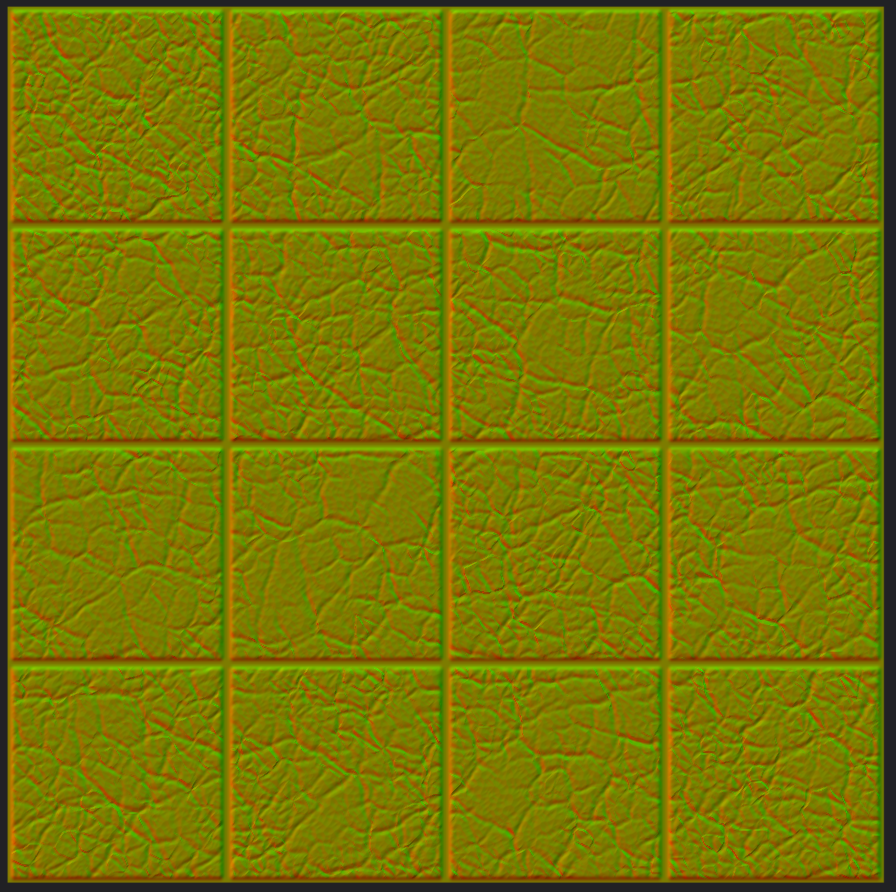
Give the GLSL for this texture map, as a Shadertoy shader.

```glsl
// Red-green slope map of a four by four grid of bevelled, cracked stone tiles.

vec2 hash2(vec2 p) {
    return fract(sin(vec2(dot(p, vec2(127.1, 311.7)), dot(p, vec2(269.5, 183.3)))) * 4375.85);
}

// Cellular noise: x = distance to nearest point, y = distance to cell border.
vec2 cellular(vec2 p, float seed) {
    vec2 base = floor(p), nearest = vec2(9.0), second = vec2(9.5);
    for (int j = -1; j <= 1; j++)
    for (int i = -1; i <= 1; i++) {
        vec2 cell = base + vec2(i, j);
        vec2 offset = cell + hash2(cell + seed) - p;
        float d = dot(offset, offset);
        if (d < dot(nearest, nearest)) {
            second = nearest;
            nearest = offset;
        } else if (d < dot(second, second)) {
            second = offset;
        }
    }
    return vec2(length(nearest), dot(0.5 * (nearest + second), normalize(second - nearest)));
}

// Surface height inside one tile, p in 0..1.
float stoneHeight(vec2 p, float seed, vec2 traits) {
    // Wobble the crack paths with layered sines
    vec2 q = p + 0.02 * sin(8.0 * p.yx + seed)
               + 0.005 * sin(37.0 * p.yx + 2.0 * seed + 9.0 * p)
               + 0.002 * sin(83.0 * p.yx + seed);

    // Damage gathers along the rim and in a few patches
    vec2 inset = min(p, 1.0 - p);
    float rim = 1.0 - smoothstep(0.02, 0.25, min(inset.x, inset.y));
    float blotch = sin(7.0 * p.x + seed) * sin(6.0 * p.y + 1.7 * seed)
                 + 0.5 * sin(17.0 * p.x - 13.0 * p.y + seed);
    float damage = 0.35 * rim + 0.4 * blotch + 0.6 * traits.x - 0.1;

    // Three generations of cracks, the finer ones only where damaged
    float height = 0.0;
    float scale = 2.6 + 1.2 * traits.y;
    for (int i = 0; i < 3; i++) {
        float level = float(i);
        float border = cellular(q * scale, seed + 17.0 * level).y / scale;
        float width = 0.014 - 0.001 * level;
        float strength = smoothstep(0.45 * level - 1.1, 0.45 * level - 0.2, damage);
        strength *= 0.75 + 0.25 * sin(11.0 * p.x + 15.0 * p.y + seed + 2.0 * level);
        height -= (0.0029 - 0.0005 * level) * strength * exp(-border * border / (width * width));
        scale *= 2.2;
    }

    // Fine grain
    return height + 0.0012 * cellular(q * 33.0, seed + 71.0).x;
}

// Slope band just inside a tile edge.
vec2 bevel(vec2 d) {
    vec2 t = (d - 0.02) / 0.012;
    return exp(-t * t);
}

void mainImage(out vec4 fragColor, in vec2 fragCoord) {
    vec2 uv = fragCoord / iResolution.xy;
    vec2 lowCorner = vec2(0.0085, 0.0105), highCorner = vec2(0.9865, 0.9925);
    vec2 grid = (uv - lowCorner) / (highCorner - lowCorner) * 4.0;
    vec2 tile = clamp(floor(grid), 0.0, 3.0);
    vec2 p = grid - tile;
    vec2 traits = hash2(tile + 3.7);
    float seed = dot(tile, vec2(5.3, 23.9)) + 2.0;

    // Stone slopes by central differences
    float e = 0.005;
    vec2 stepX = vec2(e, 0.0), stepY = vec2(0.0, e);
    vec2 slope = vec2(
        stoneHeight(p + stepX, seed, traits) - stoneHeight(p - stepX, seed, traits),
        stoneHeight(p + stepY, seed, traits) - stoneHeight(p - stepY, seed, traits));
    slope = clamp(slope / (2.0 * e), -0.2, 0.2);
    slope += 0.2 * slope.yx;

    // Keep the grooves smooth and add the bevelled edges
    vec2 inset = min(p, 1.0 - p);
    vec2 face = smoothstep(0.008, 0.035, inset);
    slope *= face.x * face.y;
    slope += vec2(0.26, 0.24) * (bevel(p) - bevel(1.0 - p)) * face.yx;

    vec3 color = vec3(0.49 + slope.x, 0.485 - slope.y, 0.0);

    // Dark frame around the grid
    vec2 pixel = 1.0 / iResolution.xy;
    vec2 inside = smoothstep(lowCorner - pixel, lowCorner + pixel, uv)
                * (1.0 - smoothstep(highCorner - pixel, highCorner + pixel, uv));
    color = mix(vec3(0.13, 0.13, 0.14), color, inside.x * inside.y);
    fragColor = vec4(clamp(color, 0.0, 1.0), 1.0);
}
```
